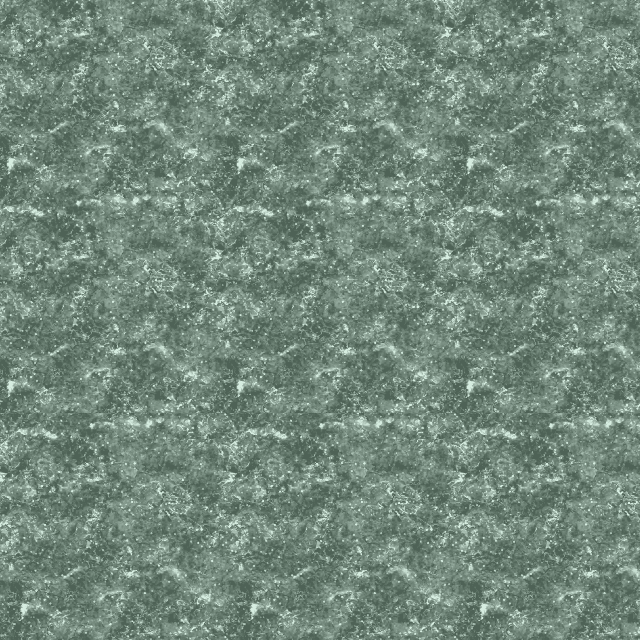
Reproduce this texture procedurally as a three.js fragment shader.

```glsl
// Mottled grey-green foam texture: a repeating tile of pale broken veins, crumbs and specks.
varying vec2 vUv;

const vec2 TILE = vec2(0.359, 0.348);   // tile size on the canvas
const vec3 DEEP = vec3(0.295, 0.375, 0.325);
const vec3 FOAM = vec3(0.84, 0.93, 0.88);

vec2 hash2(vec2 c) {
  vec2 q = vec2(dot(c, vec2(127.1, 311.7)), dot(c, vec2(269.5, 183.3)));
  return fract(sin(q) * 43758.5);
}

// Value noise that wraps at the tile edge
float noise(vec2 t, vec2 cells, float seed) {
  vec2 p = t * cells;
  vec2 i = floor(p);
  vec2 f = p - i;
  f = f * f * (3.0 - 2.0 * f);
  float a = hash2(mod(i, cells) + seed).x;
  float b = hash2(mod(i + vec2(1.0, 0.0), cells) + seed).x;
  float c = hash2(mod(i + vec2(0.0, 1.0), cells) + seed).x;
  float d = hash2(mod(i + 1.0, cells) + seed).x;
  return mix(mix(a, b, f.x), mix(c, d, f.x), f.y);
}

float fbm(vec2 t, vec2 cells, float fade, float seed) {
  float sum = 0.0, amp = 1.0, total = 0.0;
  for (int i = 0; i < 5; i++) {
    sum += amp * noise(t, cells, seed + float(i) * 7.0);
    total += amp;
    cells *= 2.0;
    amp *= fade;
  }
  return sum / total;
}

// Curling filaments along the middle level of the noise
float filaments(vec2 t, vec2 cells, float width, float seed) {
  return 1.0 - smoothstep(0.0, width, abs(noise(t, cells, seed) - 0.5));
}

// Wrapping cellular noise: thin lines along the cell borders
float cellVeins(vec2 t, vec2 cells, float width, float seed) {
  vec2 p = t * cells;
  vec2 i = floor(p);
  float near = 8.0, second = 8.0;
  for (int k = 0; k < 9; k++) {
    vec2 c = i + vec2(mod(float(k), 3.0), floor(float(k) / 3.0)) - 1.0;
    float d = length(c + hash2(mod(c, cells) + seed) - p);
    second = min(second, max(near, d));
    near = min(near, d);
  }
  return 1.0 - smoothstep(0.0, width, second - near);
}

// Scattered soft dots of varied size, one at most per cell
float specks(vec2 t, vec2 cells, float radius, float chance, float seed) {
  vec2 p = t * cells;
  vec2 i = floor(p);
  float light = 0.0;
  for (int k = 0; k < 9; k++) {
    vec2 c = i + vec2(mod(float(k), 3.0), floor(float(k) / 3.0)) - 1.0;
    vec2 id = mod(c, cells) + seed;
    vec2 pick = hash2(id + 31.0);
    float r = radius * mix(0.7, 1.2, pick.y);
    float spot = 1.0 - smoothstep(0.4 * r, r, length(c + hash2(id) - p));
    light = max(light, spot * step(pick.x, chance) * mix(0.3, 1.0, pick.y));
  }
  return light;
}

// Bowed streak from a to b with a faint halo, wrapped in the tile
float streak(vec2 t, vec2 a, vec2 b, float bend, float width) {
  vec2 p = t - 0.5 * (a + b);
  p -= floor(p + 0.5);
  vec2 axis = normalize(b - a);
  float u = 2.0 * dot(p, axis) / length(b - a);
  float v = (dot(p, vec2(axis.y, -axis.x)) - bend * (1.0 - u * u)) / width;
  float ends = 1.0 - smoothstep(0.6, 1.15, abs(u));
  return ends * (exp(-v * v) + 0.15 * exp(-v * v / 12.0));
}

void main() {
  // Tile coordinates, y downward; the lowest rows sit slightly to the right
  float shift = 0.021 * (1.0 - step(0.355, vUv.y));
  vec2 t = vec2(vUv.x - shift, 1.0 - vUv.y) / TILE;
  vec2 warp = vec2(fbm(t, vec2(9.0, 10.0), 0.7, 3.0), fbm(t, vec2(9.0, 11.0), 0.7, 57.0)) - 0.5;
  vec2 w = t + 0.09 * warp;

  // Mottled ground and fine grain
  float cloud = fbm(w, vec2(8.0, 11.0), 0.82, 11.0);
  float grain = noise(t, vec2(120.0, 116.0), 23.0);
  float patches = mix(0.3, 1.0, smoothstep(0.36, 0.64, fbm(t, vec2(6.0, 8.0), 0.75, 91.0)));
  float tone = 0.19 + 0.9 * (cloud - 0.5) + 0.24 * (grain - 0.5);

  // Broken veins, dark wrinkles and crumbs
  float gaps = smoothstep(0.35, 0.75, noise(w, vec2(38.0, 44.0), 41.0));
  float veins = 0.4 * cellVeins(w, vec2(8.0, 12.0), 0.10, 5.0);
  veins += 0.4 * cellVeins(t + 0.12 * warp.yx, vec2(18.0, 26.0), 0.17, 67.0);
  veins += 0.4 * filaments(w, vec2(23.0, 31.0), 0.07, 37.0);
  tone += veins * gaps * patches;
  tone -= 0.13 * filaments(w, vec2(27.0, 33.0), 0.09, 83.0);
  tone += 0.38 * patches * smoothstep(0.6, 0.92, noise(w, vec2(68.0, 80.0), 73.0));

  // Main crests
  vec2 s = t + 0.06 * warp;
  float crest = streak(s, vec2(0.24, 0.96), vec2(0.76, 0.90), 0.03, 0.011);
  crest += streak(s, vec2(0.0, 0.95), vec2(0.21, 1.0), 0.045, 0.012);
  crest += streak(s, vec2(0.47, 0.18), vec2(0.70, 0.18), 0.035, 0.009);
  crest += streak(s, vec2(0.20, 0.19), vec2(0.39, 0.155), 0.01, 0.009);
  crest += streak(s, vec2(0.46, 0.58), vec2(0.77, 0.58), 0.006, 0.011);
  crest += streak(s, vec2(0.08, 0.64), vec2(0.33, 0.52), -0.01, 0.011);
  crest += streak(s, vec2(0.03, 0.76), vec2(0.13, 0.73), 0.02, 0.018);
  crest += streak(s, vec2(0.36, 0.70), vec2(0.49, 0.65), 0.01, 0.009);
  tone += 0.52 * crest * mix(0.3, 1.1, gaps);

  // Bright specks
  tone += 0.65 * specks(t, vec2(42.0, 41.0), 0.24, 0.26, 13.0);
  tone += 0.55 * patches * specks(t, vec2(64.0, 62.0), 0.32, 0.22, 29.0);
  gl_FragColor = vec4(mix(DEEP, FOAM, clamp(tone, 0.02, 1.0)), 1.0);
}
```
